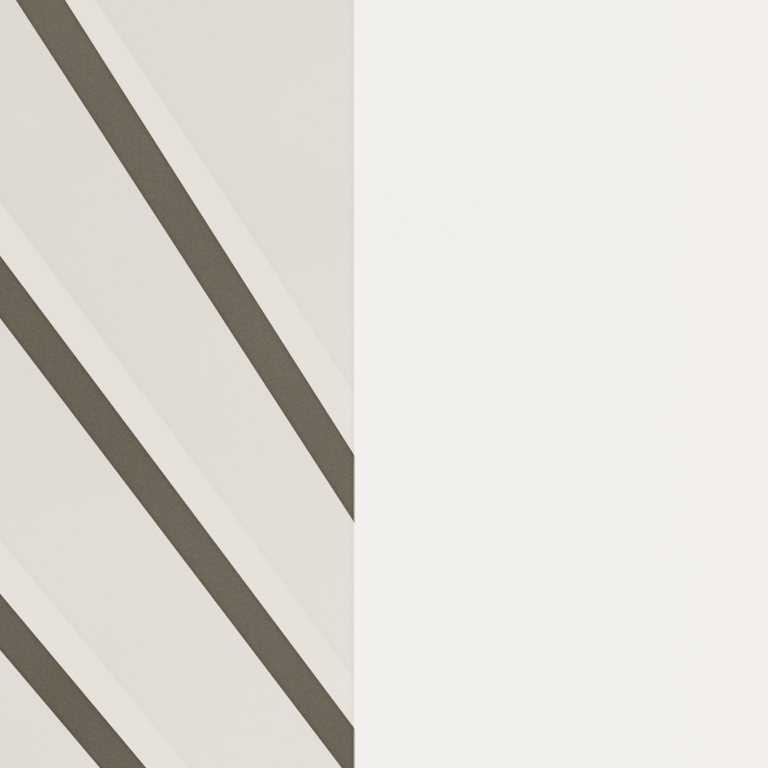
Reproduce this background procedurally as a Shadertoy shader.

```glsl
float hash(vec2 p) {
    vec3 q = fract(p.xyx * 0.1031);
    q += dot(q, q.yzx + 33.33);
    return fract((q.x + q.y) * q.z);
}

float valueNoise(vec2 p) {
    vec2 cell = floor(p), f = fract(p);
    f = f * f * (3.0 - 2.0 * f);
    return mix(mix(hash(cell), hash(cell + vec2(1, 0)), f.x),
               mix(hash(cell + vec2(0, 1)), hash(cell + vec2(1, 1)), f.x), f.y);
}

// Signed distance above a line given by its heights at the left border and the corner
float aboveLine(vec2 p, vec2 heights, float corner) {
    float slope = (heights.y - heights.x) / corner;
    return (p.y - heights.x - slope * p.x) / sqrt(1.0 + slope * slope);
}

void mainImage(out vec4 fragColor, in vec2 fragCoord) {
    vec2 uv = fragCoord / iResolution.xy;
    float aa = 0.8 / min(iResolution.x, iResolution.y);
    float corner = 0.461;
    float mottle = valueNoise(uv * 7.0) - 0.5;
    float grain = hash(floor(uv * 512.0)) - 0.5;

    // Slatted wall: warm panels, slightly lighter toward the lower right
    vec3 panel = mix(vec3(0.868, 0.848, 0.820), vec3(0.892, 0.877, 0.848),
                     clamp(0.5 + uv.x - 0.6 * uv.y, 0.0, 1.0));
    panel += mottle * vec3(0.008, 0.010, 0.014);

    // Each slat is a pale ledge over a dark gap, fanning out to the left
    for (int i = 0; i < 3; i++) {
        float n = float(i);
        vec2 top = vec2(1.133, 0.4076) + n * vec2(-0.479, -0.3458) + n * n * vec2(0.013, -0.0097);
        vec2 gap = vec2(0.101, 0.0873) + n * vec2(-0.026, -0.0191) + n * n * vec2(0.006, 0.0047);
        vec2 ledge = vec2(0.0584, 0.0844) + n * vec2(0.0218, -0.0209) + n * n * vec2(-0.0073, 0.0056);

        float dTop = aboveLine(uv, top, corner);
        float dBottom = aboveLine(uv, top - gap, corner);
        float dLedge = aboveLine(uv, top + ledge, corner);

        float ledgeMask = smoothstep(-0.003, 0.003, -dLedge) * smoothstep(-aa, aa, dTop);
        panel = mix(panel, vec3(0.904, 0.889, 0.862), ledgeMask * 0.85);
        panel -= 0.014 * exp(-pow(dLedge / 0.003, 2.0));

        // Dark gap with a deeper tone along both rims
        float inside = min(-dTop, dBottom);
        vec3 dark = mix(vec3(0.385, 0.360, 0.310), vec3(0.448, 0.418, 0.368),
                        clamp(0.25 + 0.9 * uv.x + 0.45 * uv.y, 0.0, 1.0));
        dark += 0.025 * grain + 0.02 * mottle;
        dark -= 0.07 * exp(-max(inside, 0.0) / 0.0025);
        dark -= 0.08 * smoothstep(0.004, 0.0, corner - uv.x);
        panel = mix(panel, dark, smoothstep(-aa, aa, inside));
    }

    // Soft shade where the panels meet the corner
    panel -= 0.018 * smoothstep(corner - 0.008, corner, uv.x);

    // Plain wall with a faint warm drift to the right
    vec3 plain = mix(vec3(0.943, 0.938, 0.922), vec3(0.948, 0.937, 0.924),
                     smoothstep(0.6, 1.0, uv.x));
    plain += mottle * 0.005;
    plain += 0.012 * exp(-max(uv.x - corner, 0.0) / 0.006);

    vec3 color = mix(panel, plain, smoothstep(-0.0015 - aa, 0.0015 + aa, uv.x - corner));
    fragColor = vec4(color + 0.004 * grain, 1.0);
}
```
